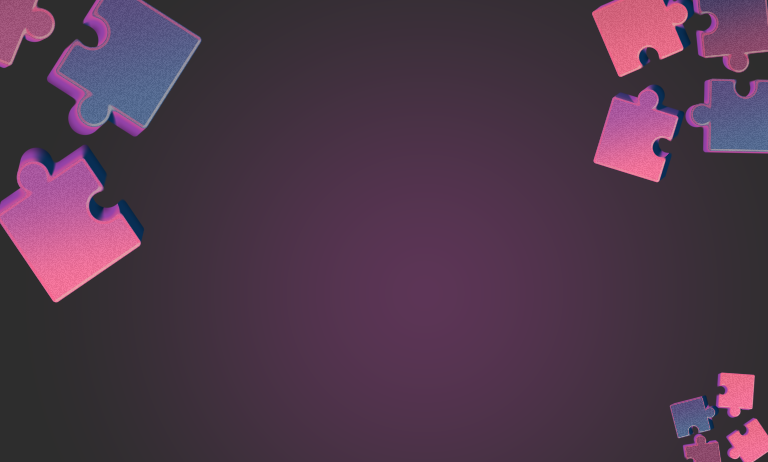
Reproduce this background procedurally as a Shadertoy shader.

```glsl
// Extruded neon jigsaw pieces around a dark backdrop with a soft plum glow.

const vec3 CHARCOAL = vec3(0.175, 0.175, 0.175);
const vec3 PLUM     = vec3(0.365, 0.208, 0.340);
const vec3 NAVY     = vec3(0.03, 0.18, 0.33);
const vec3 VIOLET   = vec3(0.58, 0.26, 0.66);
const vec3 HOT_PINK = vec3(0.98, 0.36, 0.53);
const vec3 CREAM    = vec3(0.88, 0.80, 0.72);
const vec3 ROSE     = vec3(0.95, 0.45, 0.60);
const vec3 ORCHID   = vec3(0.66, 0.34, 0.62);
const vec3 CORAL    = vec3(0.92, 0.43, 0.54);
const vec3 DUSK     = vec3(0.55, 0.29, 0.42);
const vec3 INDIGO   = vec3(0.35, 0.31, 0.50);
const vec3 STEEL    = vec3(0.33, 0.42, 0.57);

float hash(vec2 p) {
    return fract(sin(dot(p, vec2(127.1, 311.7))) * 43758.5453);
}

float smoothMin(float a, float b, float k) {
    float h = max(k - abs(a - b), 0.0) / k;
    return min(a, b) - 0.25 * k * h * h;
}

// Unit piece; links are right, bottom, left, top: 1 tab, -1 socket, 0 flat.
float jigsaw(vec2 q, vec4 links) {
    vec2 b = abs(q) - 0.92;
    float d = length(max(b, 0.0)) + min(max(b.x, b.y), 0.0) - 0.08;
    for (int i = 0; i < 4; i++) {
        if (links[i] > 0.5) {
            d = smoothMin(d, length(q - vec2(1.2, 0.0)) - 0.31, 0.14);
        } else if (links[i] < -0.5) {
            d = -smoothMin(-d, length(q - vec2(0.8, 0.0)) - 0.28, 0.14);
        }
        q = vec2(q.y, -q.x);
    }
    return d;
}

// Paints one piece: swept side wall, graded face, then lit rim.
vec3 drawPiece(vec3 base, vec2 p, vec2 center, float size, float angle,
               vec4 links, vec2 depth, vec3 topColor, vec3 lowColor) {
    vec2 v = (p - center) / size;
    if (dot(v, v) > 6.0) return base;
    float c = cos(angle), s = sin(angle);
    mat2 toLocal = mat2(c, -s, s, c);
    vec2 q = toLocal * v;
    vec2 sweep = toLocal * depth;
    float aa = 0.75 / (iResolution.y * size);

    float face = jigsaw(q, links);
    float wall = face;
    for (int i = 1; i <= 8; i++) {
        wall = min(wall, jigsaw(q - sweep * float(i) / 8.0, links));
    }

    // Outward normal of the outline, turned back to canvas axes
    vec2 e = vec2(0.015, 0.0);
    vec2 g = vec2(jigsaw(q + e.xy, links) - jigsaw(q - e.xy, links),
                  jigsaw(q + e.yx, links) - jigsaw(q - e.yx, links));
    vec2 n = (g * toLocal) / max(length(g), 0.001);

    float shade = smoothstep(0.0, 0.75, n.x - 0.15 * n.y);
    vec3 side = mix(VIOLET, NAVY, shade);
    side = mix(side, HOT_PINK, 0.45 * smoothstep(0.09, 0.0, face) * (1.0 - shade));
    side *= 1.0 - 0.45 * smoothstep(0.08, 0.32, face);

    vec3 top = mix(topColor, lowColor, smoothstep(-1.1, 1.1, v.y + 0.25 * v.x));
    top += 0.07 * (hash(floor(p * 460.0)) - 0.5);
    vec3 rim = mix(HOT_PINK, CREAM, smoothstep(0.2, 0.9, dot(n, vec2(0.6, 0.8))));
    float rimLine = smoothstep(0.035, 0.01, abs(face + 0.035));
    top = mix(top, rim, 0.45 * rimLine);

    base = mix(base, side, smoothstep(aa, -aa, wall));
    return mix(base, top, smoothstep(aa, -aa, face));
}

void mainImage(out vec4 fragColor, in vec2 fragCoord) {
    // Canvas heights, measured down from the top left
    vec2 p = fragCoord / iResolution.xy;
    p = vec2(p.x * 1.67, 1.0 - p.y);

    // Radial glow
    float r = length(p - vec2(0.924, 0.635));
    vec3 col = mix(PLUM, CHARCOAL, smoothstep(0.0, 1.0, 0.07 + 0.93 * r / 0.95));

    // Large group, upper left
    col = drawPiece(col, p, vec2(-0.035, 0.002), 0.109, 0.39, vec4(1, 0, 0, 0),
                    vec2(-0.10, 0.05), DUSK, DUSK * 1.15);
    col = drawPiece(col, p, vec2(0.280, 0.120), 0.117, 0.567, vec4(0, 1, -1, 0),
                    vec2(-0.17, 0.15), INDIGO, STEEL);
    col = drawPiece(col, p, vec2(0.150, 0.498), 0.115, -0.598, vec4(-1, 0, 0, 1),
                    vec2(0.06, -0.25), ORCHID, ROSE);

    // Medium group, upper right
    col = drawPiece(col, p, vec2(1.387, 0.067), 0.077, -0.406, vec4(1, -1, 0, 0),
                    vec2(0.20, -0.15), CORAL * 0.88, CORAL);
    col = drawPiece(col, p, vec2(1.597, 0.044), 0.075, -0.10, vec4(0, 1, -1, 0),
                    vec2(-0.15, -0.06), INDIGO * 0.8, DUSK);
    col = drawPiece(col, p, vec2(1.383, 0.302), 0.075, 0.298, vec4(-1, 0, 0, 1),
                    vec2(0.17, -0.13), ORCHID, ROSE);
    col = drawPiece(col, p, vec2(1.620, 0.250), 0.078, 0.02, vec4(0, 0, 1, -1),
                    vec2(-0.15, 0.04), INDIGO, STEEL);

    // Small group, lower right
    col = drawPiece(col, p, vec2(1.602, 0.846), 0.037, 0.07, vec4(0, 1, -1, 0),
                    vec2(-0.17, 0.06), CORAL, ROSE);
    col = drawPiece(col, p, vec2(1.501, 0.904), 0.037, -0.25, vec4(1, -1, 0, 0),
                    vec2(0.20, -0.10), INDIGO, STEEL);
    col = drawPiece(col, p, vec2(1.531, 0.998), 0.037, -0.15, vec4(0, 0, -1, 1),
                    vec2(-0.12, -0.10), DUSK, DUSK);
    col = drawPiece(col, p, vec2(1.635, 0.957), 0.037, -0.60, vec4(0, 0, 1, -1),
                    vec2(-0.15, -0.06), CORAL, ROSE);

    fragColor = vec4(col, 1.0);
}
```
